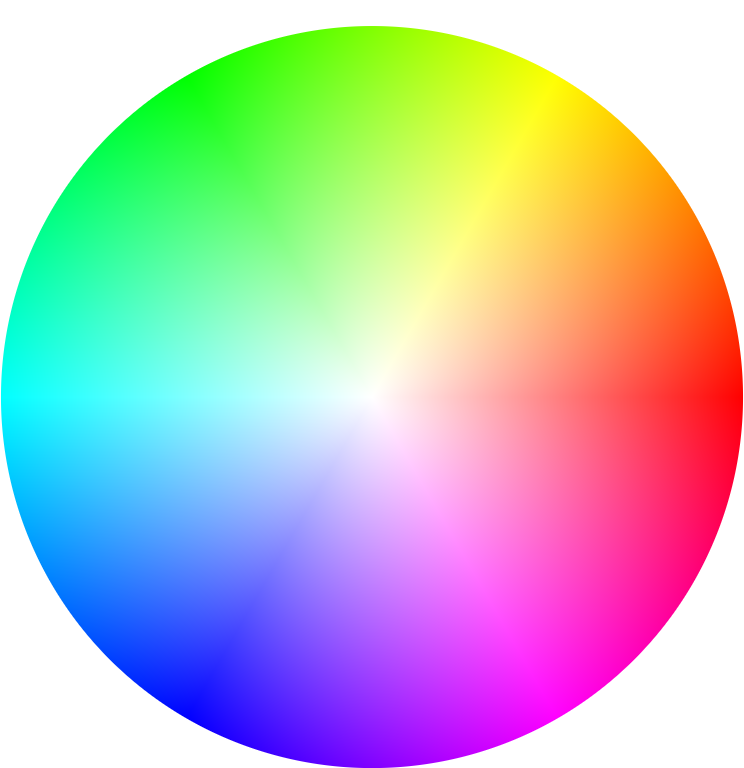
Give the GLSL for this background, as a WebGL 2 fragment shader.

```glsl
#version 300 es
precision highp float;
// Draws a hue and saturation colour wheel on a white ground.

#define WHEEL_CENTER vec2(0.5, 0.483)   // fraction of the canvas
#define WHEEL_RADIUS 0.4987             // fraction of the canvas width
#define BACKGROUND vec3(1.0)
#define TAU 6.28318531

uniform vec2 u_resolution;
out vec4 fragColor;

// Fully saturated colour for a hue in turns: red at 0, green at 1/3, blue at 2/3.
vec3 hueColor(float hue) {
    vec3 wave = abs(fract(hue + vec3(0.0, 2.0, 1.0) / 3.0) * 6.0 - 3.0);
    return clamp(wave - 1.0, 0.0, 1.0);
}

void main() {
    // Offset from the wheel centre, in canvas widths
    vec2 offset = (gl_FragCoord.xy - WHEEL_CENTER * u_resolution) / u_resolution.x;
    float dist = length(offset);

    // Angle sets the hue, distance sets the saturation
    float hue = dist > 0.0 ? atan(offset.y, offset.x) / TAU : 0.0;
    float saturation = min(dist / WHEEL_RADIUS, 1.0);
    vec3 wheel = mix(vec3(1.0), hueColor(hue), saturation);

    // Smooth rim, one pixel wide
    float pixel = 1.0 / u_resolution.x;
    float coverage = clamp(0.5 - (dist - WHEEL_RADIUS) / pixel, 0.0, 1.0);
    fragColor = vec4(mix(BACKGROUND, wheel, coverage), 1.0);
}
```
